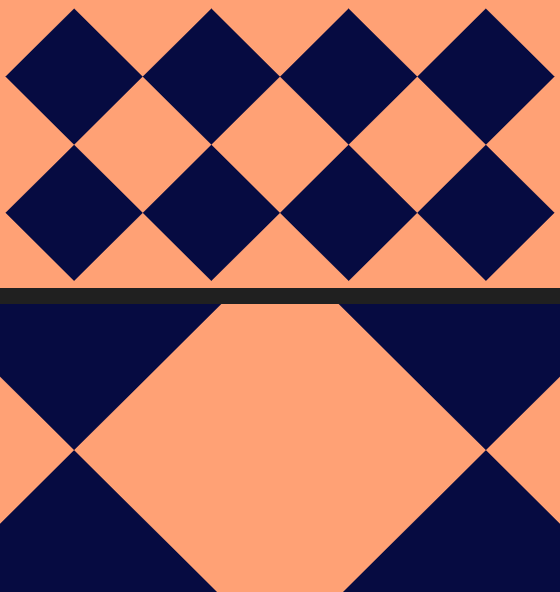
Top, the full canvas; bottom, a detail of the centre.
Reproduce this pattern procedurally as a Shadertoy shader.

```glsl
// Distance to a diamond whose corners lie 0.5 from its centre
float diamondDistance(vec2 p) {
    return (abs(p.x) + abs(p.y) - 0.5) * 0.7071;
}

void mainImage(out vec4 fragColor, in vec2 fragCoord) {
    vec2 uv = fragCoord / iResolution.xy;
    vec2 cellSize = vec2(0.2451, 0.473);
    vec2 grid = (uv - vec2(0.5, 0.4975)) / cellSize;

    // Nearest centre in a block of four by two cells
    vec2 lastCentre = vec2(1.5, 0.5);
    vec2 centre = clamp(floor(grid) + 0.5, -lastCentre, lastCentre);

    // Edge smoothed over one pixel
    float pixel = 1.0 / (cellSize.x * iResolution.x);
    float coverage = clamp(0.5 - diamondDistance(grid - centre) / pixel, 0.0, 1.0);

    vec3 peach = vec3(1.0, 0.63, 0.46);
    vec3 navy = vec3(0.025, 0.045, 0.255);
    fragColor = vec4(mix(peach, navy, coverage), 1.0);
}
```
